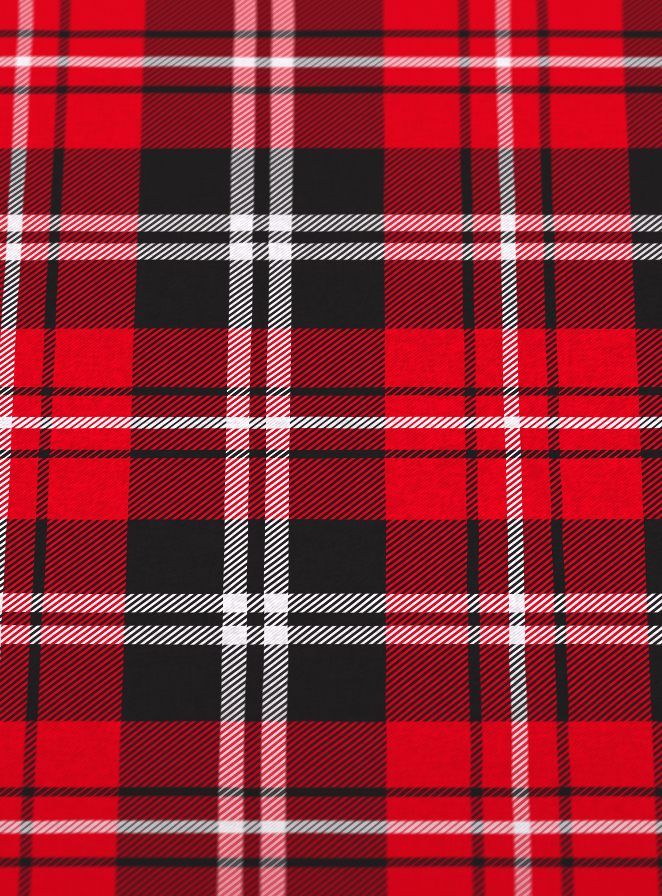
Reproduce this texture procedurally as a Shadertoy shader.

```glsl
// Red, black and white tartan in twill weave, seen at a slight tilt with soft focus at both ends.

// Yarn colours
const vec3 RED   = vec3(0.86, 0.015, 0.10);
const vec3 BLACK = vec3(0.125, 0.115, 0.12);
const vec3 WHITE = vec3(0.94, 0.92, 0.94);

// Sett, in half repeats: 0 is the middle of black, 1 the middle of red
const float BAND_EDGE   = 0.50;
const float PAIR_POS    = 0.079;
const float PAIR_HALF   = 0.046;
const float SINGLE_HALF = 0.030;
const float GUARD_POS   = 0.836;
const float GUARD_HALF  = 0.022;

// Tilted view, in canvas heights measured down from the top
const float FIRST_ROW   = 0.069;   // first white line in red
const float HALF_WIDTH  = 0.2682;  // half repeat across at that row
const float WIDEN       = 0.0381;  // growth of the half repeat going down
const float ROW_RATE    = 1.4085;  // half repeats down per half repeat width
const float PAIR_X      = 0.2943;  // middle of the white pair at that row
const float PAIR_DRIFT  = -0.0152;

// Weave and focus
const float RIBS        = 31.0;    // twill ribs per half repeat
const float WEFT_SHARE  = 0.50;
const float THIN_SHARE  = 0.66;    // thin weft lines float higher
const float RIB_SHADE   = 0.14;
const float YARN_NOISE  = 0.16;
const float WOBBLE      = 0.006;
const float FOCUS_Y     = 0.53;
const float EDGE_BLUR   = 0.010;

float hash(vec2 p) {
    vec3 q = fract(vec3(p.xyx) * 0.1031);
    q += dot(q, q.yzx + 33.33);
    return fract((q.x + q.y) * q.z);
}

float noise(vec2 p) {
    vec2 i = floor(p), f = fract(p);
    f = f * f * (3.0 - 2.0 * f);
    return mix(mix(hash(i), hash(i + vec2(1, 0)), f.x),
               mix(hash(i + vec2(0, 1)), hash(i + vec2(1, 1)), f.x), f.y);
}

float stripe(float s, float centre, float halfWidth, float soft) {
    return 1.0 - smoothstep(halfWidth - soft, halfWidth + soft, abs(s - centre));
}

// Yarn colour along one direction; alpha marks the thin lines
vec4 sett(float x, float soft) {
    float s = abs(mod(x + 1.0, 2.0) - 1.0);
    float pair = stripe(s, PAIR_POS, PAIR_HALF, soft);
    float single = stripe(s, 1.0, SINGLE_HALF, soft);
    float guard = stripe(s, GUARD_POS, GUARD_HALF, soft);
    vec3 yarn = mix(BLACK, RED, smoothstep(BAND_EDGE - soft, BAND_EDGE + soft, s));
    yarn = mix(yarn, BLACK, guard);
    yarn = mix(yarn, WHITE, max(pair, single));
    return vec4(yarn, max(single, guard));
}

void mainImage(out vec4 fragColor, in vec2 fragCoord) {
    vec2 pos = fragCoord / iResolution.y;
    float down = 1.0 - pos.y;

    // Cloth coordinates in half repeats
    float t = down - FIRST_ROW;
    float halfRepeat = HALF_WIDTH + WIDEN * t;
    vec2 cloth = vec2(pos.x - PAIR_X - PAIR_DRIFT * t, ROW_RATE * t) / halfRepeat;
    cloth.y += 1.0;
    vec2 pixel = fwidth(cloth);
    cloth += WOBBLE * (vec2(noise(cloth * 5.0 + 40.0), noise(cloth * 5.0 + 80.0)) - 0.5);

    // Depth of field
    float defocus = smoothstep(0.12, 0.55, abs(down - FOCUS_Y));
    vec2 soft = 0.6 * pixel + EDGE_BLUR * defocus;
    vec4 warp = sett(cloth.x, soft.x);
    vec4 weft = sett(cloth.y, soft.y);

    // Diagonal twill decides which yarn lies on top
    float rib = RIBS * (cloth.x + cloth.y);
    float slope = length(vec2(dFdx(rib), dFdy(rib)));
    float wave = abs(fract(rib) - 0.5) * 2.0;
    float share = mix(WEFT_SHARE, THIN_SHARE, weft.a);
    float edge = clamp(slope, 0.12, 0.5);
    float weftOver = 1.0 - smoothstep(share - edge, share + edge, wave);
    float fade = max(0.8 * defocus, smoothstep(0.5, 1.0, slope));
    weftOver = mix(weftOver, share, fade);
    vec3 color = mix(warp.rgb, weft.rgb, weftOver);

    // Rib relief and uneven yarn
    float relief = abs(2.0 * wave - 1.0) - 0.5;
    float grain = mix(noise(cloth * vec2(90.0, 25.0)), noise(cloth * vec2(25.0, 90.0) + 300.0), weftOver) - 0.5;
    color *= 1.0 + (1.0 - fade) * (RIB_SHADE * relief + YARN_NOISE * grain);

    // Broad, gentle light falloff
    color *= 1.02 - 0.07 * smoothstep(0.6, 1.0, down);
    fragColor = vec4(clamp(color, 0.0, 1.0), 1.0);
}
```
